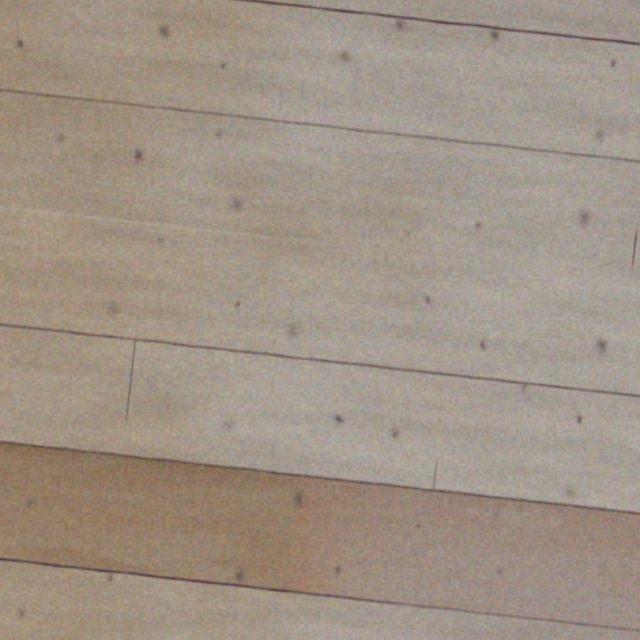
Reproduce this texture procedurally as a three.js fragment shader.

```glsl
// Worn pale floorboards running slightly downhill to the right.
// Sheared coordinates give evenly spaced seams; gradient noise adds stains,
// streaks and a fine mottled grain; hashed cells scatter the small knots.

varying vec2 vUv;

const float SLOPE = 0.112;         // fall of the boards across the canvas
const float PITCH = 0.1833;        // height of one board
const float SEAM_OFFSET = 0.043;   // first seam, above the top left corner
const float SEAM_WIDTH = 0.0026;
const float JOINT_WIDTH = 0.0019;
const float KNOT_CELLS = 7.0;
const float KNOT_CHANCE = 0.68;
const float GRAIN = 0.045;
const float MOTTLE = 0.050;

const vec3 WARM_WOOD = vec3(0.625, 0.555, 0.475);
const vec3 COOL_WOOD = vec3(0.648, 0.618, 0.582);
const vec3 MAUVE_WOOD = vec3(0.600, 0.545, 0.520);
const vec3 BROWN_STAIN = vec3(0.560, 0.460, 0.365);
const vec3 RUST_STAIN = vec3(0.590, 0.460, 0.370);
const vec3 SEAM_DARK = vec3(0.350, 0.275, 0.285);
const vec3 SEAM_PALE = vec3(0.690, 0.665, 0.620);
const vec3 KNOT_DARK = vec3(0.370, 0.300, 0.300);

vec2 hash2(vec2 p) {
  vec3 q = fract(vec3(p.xyx) * vec3(0.1031, 0.1030, 0.0973));
  q += dot(q, q.yzx + 33.33);
  return fract((q.xx + q.yz) * q.zy);
}

float corner(vec2 cell, vec2 offset) {
  float angle = 6.28318 * hash2(cell + 57.0).x;
  return dot(vec2(cos(angle), sin(angle)), offset);
}

// Gradient noise, about -0.6 to 0.6
float noise(vec2 p) {
  vec2 i = floor(p), f = fract(p), e = vec2(1.0, 0.0);
  vec2 u = f * f * f * (f * (f * 6.0 - 15.0) + 10.0);
  return mix(mix(corner(i, f), corner(i + e.xy, f - e.xy), u.x),
             mix(corner(i + e.yx, f - e.yx), corner(i + e.xx, f - e.xx), u.x), u.y);
}

float fbm(vec2 p) {
  float sum = 0.0, amp = 0.6;
  for (int i = 0; i < 4; i++) {
    sum += amp * noise(p);
    p = p * 2.03 + 17.3;
    amp *= 0.5;
  }
  return sum;
}

float line(float d, float width) { return exp(-d * d / (width * width)); }

float isRow(float row, float k) { return 1.0 - step(0.5, abs(row - k)); }

// Darkness of the seam above board k; negative means a pale, filled seam
float seamDepth(float k, float x) {
  if (k < 0.5) return 0.85;
  if (k < 1.5) return 0.42;
  if (k < 2.5) return -0.45 * (1.0 - smoothstep(0.3, 0.75, x));
  if (k < 3.5) return 0.58;
  if (k < 4.5) return 0.62;
  return mix(0.90, 0.38, smoothstep(0.35, 0.75, x));
}

// Cross joint within one board
float joint(float along, float across, float at, float from, float to) {
  return line(along - at, JOINT_WIDTH) * smoothstep(from - 0.05, from + 0.05, across)
       * (1.0 - smoothstep(to - 0.1, to + 0.1, across));
}

float knots(vec2 p) {
  vec2 warped = p + 0.004 * vec2(noise(p * 90.0), noise(p * 90.0 + 40.0));
  vec2 cell = floor(warped * KNOT_CELLS);
  vec2 shape = hash2(cell + 211.0);
  vec2 center = (cell + 0.2 + 0.6 * hash2(cell + 83.0)) / KNOT_CELLS;
  float radius = mix(0.0045, 0.0105, shape.y * shape.y);
  vec2 d = (warped - center) * vec2(1.15, mix(0.75, 1.15, shape.x));
  float strength = mix(0.25, 0.80, hash2(cell + 139.0).x);
  return strength * step(shape.x, KNOT_CHANCE) * exp(-dot(d, d) / (radius * radius));
}

void main() {
  // Board coordinates: along the grain, and boards counted downward
  float x = vUv.x, top = 1.0 - vUv.y;
  float along = x + SLOPE * top;
  float v = (top - SLOPE * x + SEAM_OFFSET) / PITCH;
  float row = floor(v), across = fract(v);
  vec2 streakPos = vec2(along * 5.0, v * 5.0 + row * 9.0);
  float cloud = fbm(vUv * 4.0 + 3.0), streak = fbm(streakPos);

  // Wood tone, from warm at the left to grey at the right
  vec3 color = mix(WARM_WOOD, COOL_WOOD, smoothstep(-0.1, 0.75, x + 0.7 * cloud));
  float edges = smoothstep(0.30, 0.55, abs(top - 0.45));
  color = mix(color, MAUVE_WOOD, edges * smoothstep(0.3, 1.0, x) * 0.65);
  color += (hash2(vec2(row + 8.0, 5.0)).x - 0.5) * 0.018 + 0.07 * streak;

  // Stained board, changing tone at its joint
  float past = smoothstep(0.549, 0.557, along);
  float fade = exp(-max(along - 0.553, 0.0) * 6.0);
  float upper = 1.0 - smoothstep(0.15, 0.85, across + streak);
  vec3 stain = mix(BROWN_STAIN, mix(MAUVE_WOOD, RUST_STAIN, max(fade, 0.45 * upper)), past);
  color = mix(color, stain, isRow(row, 4.0) * clamp(0.62 + 0.25 * upper + streak, 0.0, 0.9));
  color -= 0.07 * isRow(row, 4.0) * exp(-across * 9.0) * (1.0 - 0.7 * x);

  // Seams and cross joints
  float k = floor(v + 0.5);
  float wobble = 0.0015 * noise(vec2(along * 18.0, k * 7.0));
  float depth = seamDepth(k, x) * (1.0 + 0.5 * noise(vec2(along * 25.0, k * 3.0)));
  float seam = line((v - k) * PITCH + wobble, SEAM_WIDTH);
  color = mix(color, depth < 0.0 ? SEAM_PALE : SEAM_DARK, seam * min(abs(depth), 1.0));
  float joints = isRow(row, 3.0) * (0.45 * joint(along, across, 0.271, 0.0, 0.7)
               + 0.35 * joint(along, across, 0.763, 0.75, 1.1))
               + isRow(row, 1.0) * 0.6 * joint(along, across, 1.035, 0.6, 0.9);
  color = mix(color, SEAM_DARK, joints);

  // Knots, coloured mottling and fine grain
  color = mix(color, KNOT_DARK, knots(vUv));
  vec2 m = vUv * 62.0;
  color += MOTTLE * vec3(noise(m), noise(m + 31.0) * 0.7, noise(m + 73.0) * 1.2);
  color += GRAIN * (noise(vUv * 170.0) + 0.6 * noise(vUv * vec2(120.0, 210.0) + 11.0));
  gl_FragColor = vec4(clamp(color, 0.0, 1.0), 1.0);
}
```
